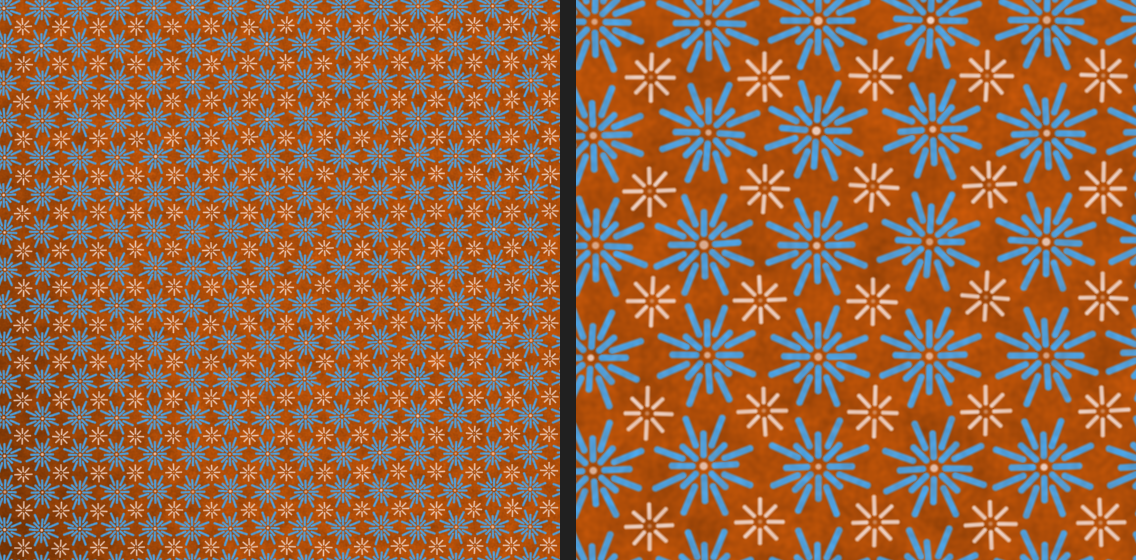
Left, the full canvas; right, a detail of the centre.
A Shadertoy shader for this pattern:

```glsl
#define REPEATS vec2(14.89, 15.05)
#define PHASE vec2(0.116, 0.20)
#define ROW_TILT 0.075
#define JITTER 0.022
#define BLUE_WIDTH 0.030
#define PALE_WIDTH 0.019
#define SOFTNESS 0.010
#define GROUND vec3(0.66, 0.29, 0.03)
#define BLUE vec3(0.30, 0.66, 0.93)
#define PALE vec3(0.93, 0.82, 0.77)

const float TAU = 6.2831853;

vec2 hash2(vec2 p) {
    p = vec2(dot(p, vec2(127.1, 311.7)), dot(p, vec2(269.5, 183.3)));
    return fract(sin(p) * 43758.545) * 2.0 - 1.0;
}

float gradientNoise(vec2 p) {
    vec2 i = floor(p), f = fract(p);
    vec2 u = f * f * (3.0 - 2.0 * f);
    vec2 e = vec2(0.0, 1.0);
    float a = dot(hash2(i), f);
    float b = dot(hash2(i + e.yx), f - e.yx);
    float c = dot(hash2(i + e.xy), f - e.xy);
    float d = dot(hash2(i + e.yy), f - e.yy);
    return mix(mix(a, b, u.x), mix(c, d, u.x), u.y);
}

mat2 rotation(float a) {
    float c = cos(a), s = sin(a);
    return mat2(c, s, -s, c);
}

// Distance to the centre lines of eight strokes; odd strokes may differ in reach
float strokes(vec2 p, float turn, float start, float evenEnd, float oddEnd, vec2 seed) {
    float sector = TAU / 8.0;
    float id = round((atan(p.y, p.x) - turn) / sector);
    float ray = mod(id, 8.0);
    vec2 wobble = hash2(seed + ray * 7.3);
    p = rotation(-(id * sector + turn + wobble.x * 0.045)) * p;
    float end = (mod(ray, 2.0) < 0.5 ? evenEnd : oddEnd) + wobble.y * 0.02;
    return length(vec2(p.x - clamp(p.x, start, end), p.y));
}

float ink(float d, float width, float blur) {
    return 1.0 - smoothstep(width - blur, width + blur, d);
}

// Centres the nearest motif, with a slight shift and turn of its own
vec2 placeMotif(vec2 grid, out vec2 seed) {
    vec2 cell = round(grid);
    seed = cell + 31.0;
    vec2 shift = hash2(seed) * JITTER;
    return rotation(hash2(seed + 5.7).x * 0.05) * (grid - cell - shift);
}

void mainImage(out vec4 fragColor, in vec2 fragCoord) {
    vec2 uv = fragCoord / iResolution.xy;
    vec2 grid = vec2(uv.x, 1.0 - uv.y) * REPEATS - PHASE;
    grid.y += ROW_TILT * (uv.x - 0.5);
    float blur = SOFTNESS + 0.6 * REPEATS.y / iResolution.y;

    // Mottled ground, darker towards the lower left
    float mottle = gradientNoise(uv * 38.0) + 0.6 * gradientNoise(uv * 95.0);
    float grain = gradientNoise(uv * 240.0);
    float light = mix(0.70, 1.04, smoothstep(-0.1, 0.5, uv.x + 0.35 * uv.y));
    vec3 color = GROUND * light * (1.0 + 0.20 * mottle + 0.12 * grain);

    // Blue starburst: short inner strokes between long outer ones
    vec2 seed;
    vec2 p = placeMotif(grid, seed);
    float inner = strokes(p, 0.0, 0.10, 0.30, 0.27, seed);
    float outer = strokes(p, TAU / 16.0, 0.20, 0.45, 0.45, seed + 3.1);
    float wear = 0.94 + 0.14 * gradientNoise(uv * 110.0 + 9.0);
    float blueInk = ink(min(inner, outer), BLUE_WIDTH, blur);
    color = mix(color, BLUE * (0.97 + 0.10 * grain), blueInk * wear);
    float dotInk = ink(length(p), 0.033 + 0.007 * hash2(seed + 2.0).x, blur);
    color = mix(color, PALE, dotInk * (0.8 + 0.2 * hash2(seed + 8.0).y));

    // Small pale star halfway between the blue ones
    p = placeMotif(grid - 0.5, seed);
    float paleRays = strokes(p, 0.0, 0.075, 0.21, 0.20, seed + 17.0);
    float paleInk = ink(paleRays, PALE_WIDTH, blur);
    paleInk = max(paleInk, 0.45 * ink(length(p), 0.018, blur));
    color = mix(color, PALE, paleInk * wear);

    fragColor = vec4(clamp(color, 0.0, 1.0), 1.0);
}
```
